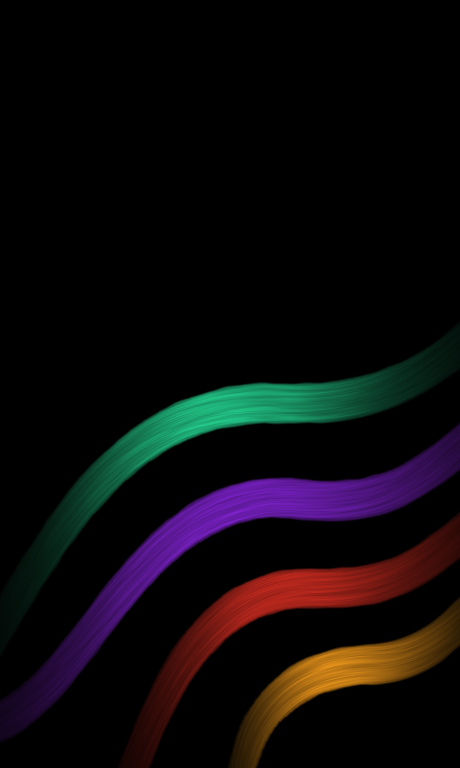
Write a Shadertoy shader that draws this background.

```glsl
// Four brushed silk ribbons sweep up across a black canvas.
// Each is a pair of cubic curves; the nearest point gives a position along
// and across the ribbon, which drives its width, fibres and lit centre.

float hash(vec2 p) {
    p = fract(p * vec2(0.1031, 0.1137));
    p += dot(p, p.yx + 33.33);
    return fract((p.x + p.y) * p.x * 7.31);
}

float noise(vec2 p) {
    vec2 i = floor(p), f = fract(p);
    f = f * f * (3.0 - 2.0 * f);
    return mix(mix(hash(i), hash(i + vec2(1, 0)), f.x),
               mix(hash(i + vec2(0, 1)), hash(i + vec2(1, 1)), f.x), f.y);
}

vec2 cubic(vec2 a, vec2 b, vec2 c, vec2 d, float t) {
    float s = 1.0 - t;
    return s * s * s * a + 3.0 * s * t * (s * b + t * c) + t * t * t * d;
}

// Keeps in best: distance, signed offset, arc length, horizontal heading.
void trace(vec2 p, vec2 a, vec2 b, vec2 c, vec2 d, inout float len, inout vec4 best) {
    const int STEPS = 24;
    vec2 start = a;
    for (int i = 1; i <= STEPS; i++) {
        vec2 end = cubic(a, b, c, d, float(i) / float(STEPS));
        vec2 seg = end - start, rel = p - start;
        float size = length(seg);
        vec2 dir = seg / size;
        float along = clamp(dot(rel, dir), 0.0, size);
        float dist = length(rel - dir * along);
        if (dist < best.x)
            best = vec4(dist, dir.x * rel.y - dir.y * rel.x, len + along, dir.x);
        len += size;
        start = end;
    }
}

// light holds the x of the brightest spot, then its left and right reach.
vec3 ribbon(vec2 p, vec2 a, vec2 b, vec2 c, vec2 joint, vec2 e, vec2 f, vec2 g,
            vec3 colour, vec3 light, float seed) {
    float len = 0.0;
    vec4 near = vec4(9.0, 0.0, 0.0, 1.0);
    trace(p, a, b, c, joint, len, near);
    trace(p, joint, e, f, g, len, near);

    // Broad strands and finer hairs, stretched along the curve
    float halfWidth = 0.026 + 0.0175 * near.w;
    float across = near.y / halfWidth;
    float slant = across + 0.25 * sin(near.z * 5.0 + seed);
    float strands = noise(vec2(near.z * 7.0 + seed, slant * 7.0 + 40.0));
    float hairs = noise(vec2(near.z * 16.0 + seed, slant * 19.0 + 90.0));
    float fibre = 0.76 + 0.20 * strands + 0.22 * hairs;

    // Ragged, slightly darkened rim
    float fray = 0.003 * (noise(vec2(near.z * 30.0, seed + sign(across) * 5.0 + 20.0)) - 0.5);
    float soft = 0.8 / iResolution.x + 0.0012;
    float mask = 1.0 - smoothstep(-soft, soft, near.x - halfWidth - fray);
    float rim = 1.0 - 0.35 * smoothstep(0.78, 1.0, abs(across));

    float reach = p.x < light.x ? light.y : light.z;
    float fall = (p.x - light.x) / reach;
    return colour * fibre * rim * mask * exp(-fall * fall);
}

void mainImage(out vec4 fragColor, in vec2 fragCoord) {
    vec2 p = fragCoord / iResolution.x; // canvas width is one unit
    vec3 col = vec3(0.003, 0.0, 0.0);

    // Green
    col += ribbon(p, vec2(-0.043, 0.235), vec2(0.130, 0.528), vec2(0.274, 0.807),
        vec2(0.620, 0.793), vec2(0.783, 0.787), vec2(0.924, 0.833), vec2(1.054, 0.970),
        vec3(0.12, 0.72, 0.49), vec3(0.467, 0.28, 0.352), 3.0);
    // Violet
    col += ribbon(p, vec2(-0.043, 0.087), vec2(0.185, 0.130), vec2(0.283, 0.609),
        vec2(0.630, 0.587), vec2(0.815, 0.565), vec2(0.891, 0.600), vec2(1.054, 0.746),
        vec3(0.44, 0.12, 0.72), vec3(0.511, 0.38, 0.48), 17.0);
    // Red
    col += ribbon(p, vec2(0.265, -0.070), vec2(0.348, 0.170), vec2(0.446, 0.391),
        vec2(0.674, 0.391), vec2(0.848, 0.383), vec2(0.913, 0.430), vec2(1.054, 0.550),
        vec3(0.70, 0.15, 0.11), vec3(0.598, 0.228, 0.352), 31.0);
    // Amber
    col += ribbon(p, vec2(0.517, -0.070), vec2(0.533, 0.159), vec2(0.674, 0.220),
        vec2(0.815, 0.226), vec2(0.913, 0.233), vec2(0.978, 0.287), vec2(1.065, 0.387),
        vec3(0.80, 0.51, 0.09), vec3(0.707, 0.148, 0.25), 47.0);

    fragColor = vec4(col, 1.0);
}
```
